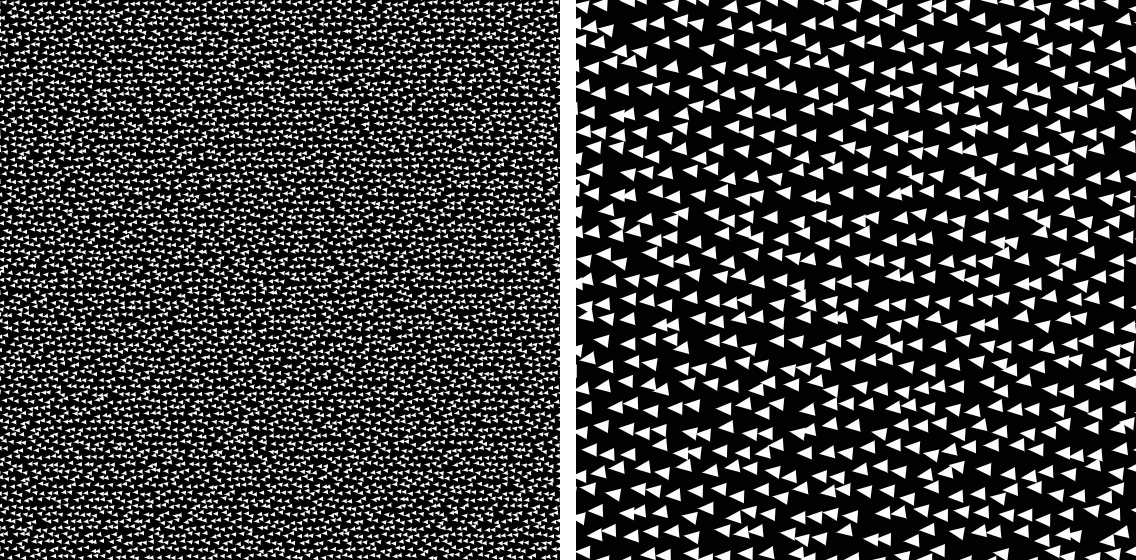
Left: the whole. Right: its middle third, enlarged.
Write a WebGL 2 fragment shader that draws this pattern.

```glsl
#version 300 es
precision highp float;
// Small white triangles pointing left, loosely scattered on black.

#define CELLS 79.0       // triangles across the canvas
#define JITTER 0.58      // scatter inside a cell
#define WIDTH 0.72       // triangle length, in cells
#define HEIGHT 0.62      // triangle base, in cells
#define TILT 0.18        // largest rotation, in radians
#define INK vec3(0.99)
#define GROUND vec3(0.008)

uniform vec2 u_resolution;
out vec4 fragColor;

float hash(vec2 p) {
    return fract(sin(dot(p, vec2(127.1, 311.7))) * 43758.5453);
}

// Signed distance to a triangle with its apex left and its base upright
float triangleDistance(vec2 p) {
    vec2 slopeNormal = normalize(vec2(-0.5 * HEIGHT, WIDTH));
    float slope = dot(vec2(p.x + 0.5 * WIDTH, abs(p.y)), slopeNormal);
    return max(slope, p.x - 0.5 * WIDTH);
}

// Distance to the nearest triangle of the staggered, jittered grid
float scatterDistance(vec2 p) {
    float nearest = 10.0;
    for (int j = -1; j <= 1; j++) {
        float row = floor(p.y) + float(j);
        float stagger = 0.5 * mod(row, 2.0);
        for (int i = -1; i <= 1; i++) {
            vec2 cell = vec2(floor(p.x - stagger) + float(i), row);
            vec2 offset = vec2(hash(cell), hash(cell + 41.3)) - 0.5;
            vec2 center = cell + 0.5 + vec2(stagger, 0.0) + JITTER * offset;
            float angle = TILT * (2.0 * hash(cell + 87.9) - 1.0);
            float c = cos(angle), s = sin(angle);
            vec2 local = mat2(c, -s, s, c) * (p - center);
            nearest = min(nearest, triangleDistance(local));
        }
    }
    return nearest;
}

void main() {
    float pixel = CELLS / min(u_resolution.x, u_resolution.y);
    float d = scatterDistance(gl_FragCoord.xy * pixel);

    // One pixel wide edge ramp
    float coverage = clamp(0.5 - d / pixel, 0.0, 1.0);
    fragColor = vec4(mix(GROUND, INK, coverage), 1.0);
}
```
